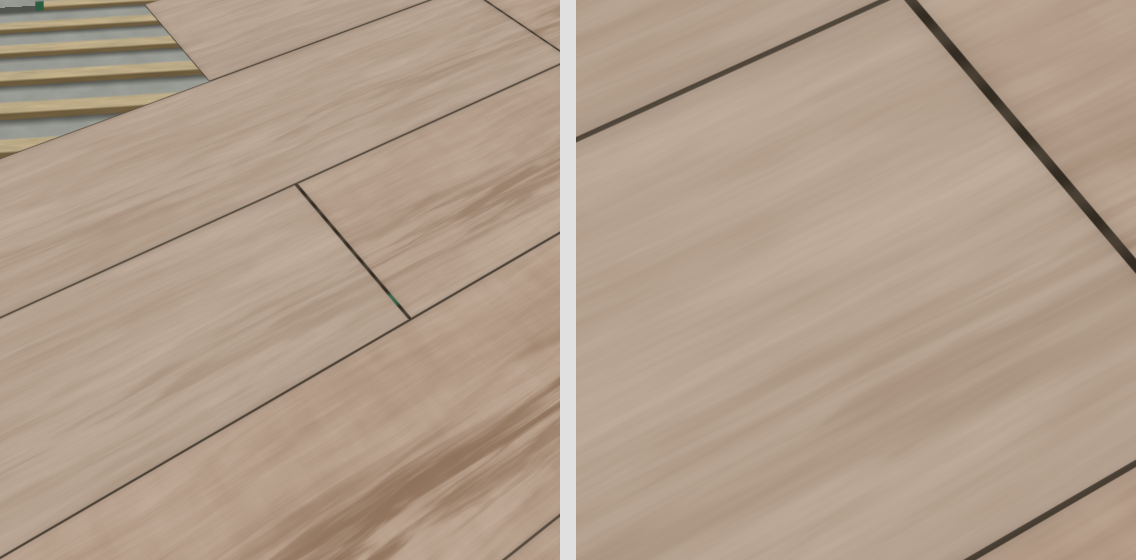
Left, the full canvas; right, a detail of the centre.
A WebGL 2 fragment shader for this texture:

```glsl
#version 300 es
precision highp float;
// Wide wooden planks laid in a half-offset bond, seen in perspective, with
// open battens at the upper left. Two vanishing points turn the canvas into
// floor coordinates; warped layered sines make the grain.
uniform vec2 u_resolution;
out vec4 outColor;

#define VANISH_LONG vec2(3.35, 1.95)
#define VANISH_CROSS vec2(-0.58, 1.98)
#define PLANK_LENGTH 1.256
#define JOINT_START 0.219
#define LAID_EDGE 0.847
#define BATTEN_PITCH 0.128
#define SEAM_HALF 0.0011
#define GRAIN_CONTRAST 0.55

const vec3 LIGHT_WOOD = vec3(0.745, 0.672, 0.606);
const vec3 MID_WOOD = vec3(0.655, 0.572, 0.498);
const vec3 DARK_WOOD = vec3(0.50, 0.395, 0.31);
const vec3 SEAM = vec3(0.20, 0.17, 0.13);
const vec3 CONCRETE = vec3(0.60, 0.61, 0.58);
const vec3 BATTEN_TOP = vec3(0.74, 0.67, 0.53);
const vec3 BATTEN_SIDE = vec3(0.43, 0.36, 0.24);
const vec3 GREEN_CLIP = vec3(0.16, 0.36, 0.25);

// Layered sines, each octave bent by the other axis; roughly -1 to 1
float waves(vec2 p) {
    float sum = 0.0, amp = 0.6;
    for (int i = 0; i < 5; i++) {
        float phase = float(i) * 1.9;
        sum += amp * sin(p.x + 1.4 * sin(p.y * 0.8 + phase))
                   * sin(p.y + 1.6 * sin(p.x * 0.7 - phase));
        p = mat2(1.5, 0.8, -0.8, 1.5) * p + 2.3;
        amp *= 0.62;
    }
    return sum;
}

// Coverage of the positive side of a signed distance
float cover(float d) {
    float px = 1.0 / u_resolution.y;
    return smoothstep(-px, px, d);
}

float slopeLength(float v) {
    return length(vec2(dFdx(v), dFdy(v))) * u_resolution.y;
}

// Wood of one plank; richness sets how strongly it is streaked
vec3 wood(float along, float across, vec2 plank) {
    float richness = clamp(0.2 + 0.35 * (plank.x + plank.y), 0.06, 0.9);
    vec2 p = vec2(along, across) + plank * vec2(3.7, 1.3);
    float broad = waves(p * vec2(5.0, 8.0));
    float streak = waves(p * vec2(9.0, 42.0) + broad);
    float fine = waves(p * vec2(34.0, 210.0));
    float rings = sin(9.0 * broad + p.y * 34.0);
    float ripple = waves(p * vec2(60.0, 5.0)) * richness;
    float tone = 0.34 + 0.16 * richness + GRAIN_CONTRAST
               * (0.5 * broad + 0.38 * streak + 0.18 * fine + 0.1 * rings + 0.3 * ripple);
    vec3 color = mix(LIGHT_WOOD, MID_WOOD, clamp(tone, -0.1, 1.15));
    // Brown heartwood bands running along the plank
    float bandAt = across - plank.x - 0.68 + 0.09 * broad;
    float band = exp(-bandAt * bandAt * 45.0) * smoothstep(-0.35, 0.75, streak + 0.5 * broad);
    color = mix(color, DARK_WOOD, band * richness * 0.75);
    return color + vec3(0.012, -0.004, -0.012) * richness;
}

// Open frame: timber strips above a grey ground
vec3 battens(vec2 uv) {
    float depth = 1.0 / (1.5 - uv.y + 0.06 * uv.x) / BATTEN_PITCH - 0.2;
    float blur = 1.5 * slopeLength(depth) / u_resolution.y;
    float number = round(depth);
    float d = depth - number;
    vec3 color = CONCRETE + 0.025 * waves(uv * vec2(40.0, 60.0));
    color *= 1.0 - 0.45 * smoothstep(-0.52, -0.24, d) * step(d, 0.0);
    float strip = smoothstep(-0.27 - blur, -0.27 + blur, d) * smoothstep(0.22 + blur, 0.22 - blur, d);
    float top = smoothstep(-0.09 - blur, -0.09 + blur, d);
    vec3 timber = mix(BATTEN_SIDE, BATTEN_TOP, top);
    timber *= 1.0 + 0.06 * waves(vec2(uv.x * 25.0 + number * 7.0, d * 14.0));
    // The farthest strip is cut short and capped
    float farthest = step(14.5, number);
    timber = mix(timber, GREEN_CLIP, farthest * cover(0.078 - uv.x));
    strip *= mix(1.0, cover(uv.x - 0.063), farthest);
    return mix(color, timber, strip);
}

void main() {
    vec2 uv = gl_FragCoord.xy / u_resolution;

    // Floor coordinates: rows across the planks, distance along them
    vec2 toLong = VANISH_LONG - uv;
    float slope = toLong.y / toLong.x;
    float across = (slope - 0.368) / (0.0089 + 0.168 * slope);
    float along = (uv.x - VANISH_CROSS.x) / (VANISH_CROSS.y - uv.y);
    float acrossScale = slopeLength(across), alongScale = slopeLength(along);

    // Half-offset bond
    float row = floor(across);
    float joint = (along - JOINT_START) / PLANK_LENGTH - 0.5 * mod(row, 2.0);
    vec3 planks = wood(along, across, vec2(row, floor(joint)));

    // Seams, wider toward the viewer
    float longGap = abs(across - round(across)) / acrossScale;
    float crossGap = abs(joint - round(joint)) * PLANK_LENGTH / alongScale;
    float longHalf = SEAM_HALF * (1.0 + 0.35 * max(round(across), 0.0));
    float crossHalf = SEAM_HALF * mix(1.1, 2.6, clamp(row, 0.0, 1.0));
    float seam = max(cover(longHalf - longGap) * 0.85, cover(crossHalf - crossGap));
    float soil = exp(-min(longGap, crossGap) * 220.0);
    vec3 seamColor = mix(SEAM, GREEN_CLIP, smoothstep(0.05, 0.02, abs(across - 1.87)));
    planks = mix(planks * (1.0 - 0.12 * soil), seamColor, seam * (0.9 + 0.1 * sin(across * 60.0)));

    // Laid floor over the open frame
    float upperRow = min(cover((along - LAID_EDGE) / alongScale), cover((across + 0.95) / acrossScale));
    float laid = max(cover(across / acrossScale), upperRow);
    outColor = vec4(mix(battens(uv), planks, laid), 1.0);
}
```
